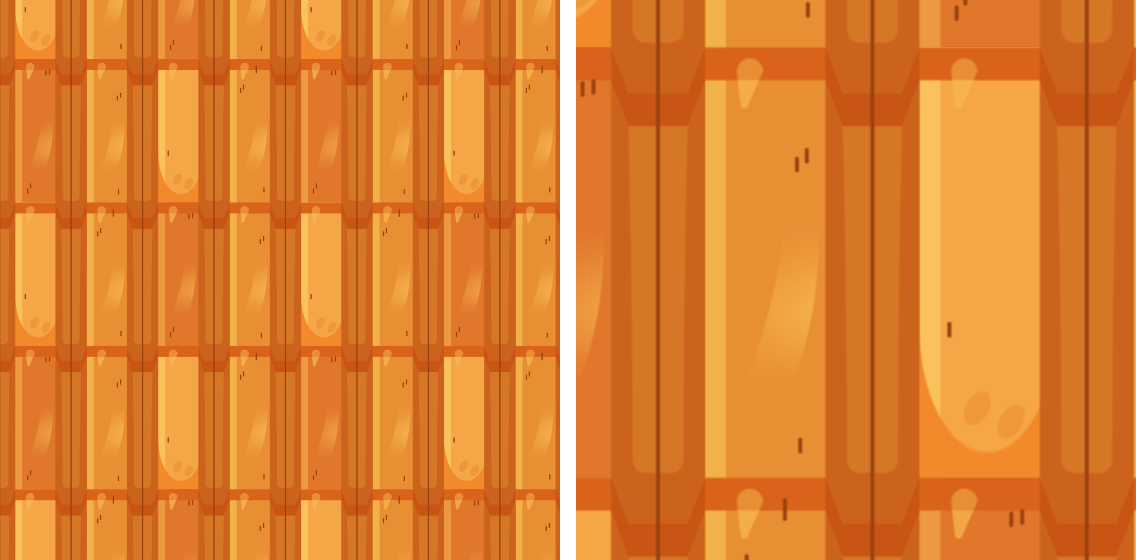
Left: the whole. Right: its middle third, enlarged.
This pattern is drawn by a three.js fragment shader. Its source:

```glsl
// Rows of glossy orange roof tiles, with raised pans, sunken grooves and stepped shadows.
varying vec2 vUv;

#define SPAN 768.0                // design units across the canvas
#define CELL vec2(98.0, 196.7)    // one tile, in design units
#define ORIGIN vec2(21.0, 81.0)   // first tile corner, from the upper left
#define EDGE 0.8                  // half width of the edge smoothing
#define PAN_WIDTH 55.0
#define GROOVE_X 76.5
#define GROOVE_HALF 21.5
#define SHADOW_HEIGHT 15.0
#define DIP 21.0                  // how far the lip drops inside a groove
#define SLANT 8.0                 // width of the sloping part of the lip

const vec3 RED_PAN = vec3(0.88, 0.465, 0.17);
const vec3 ORANGE_PAN = vec3(0.91, 0.56, 0.205);
const vec3 LIGHT_PAN = vec3(0.96, 0.655, 0.28);
const vec3 PAN_FOOT = vec3(0.95, 0.54, 0.17);
const vec3 SHINE = vec3(0.97, 0.72, 0.31);
const vec3 GROOVE = vec3(0.80, 0.39, 0.11);
const vec3 GROOVE_FLOOR = vec3(0.84, 0.465, 0.15);
const vec3 PAN_SHADOW = vec3(0.85, 0.39, 0.10);
const vec3 GROOVE_SHADOW = vec3(0.785, 0.335, 0.075);
const vec3 CRACK = vec3(0.60, 0.26, 0.06);

float fill(float d) {
  return 1.0 - smoothstep(-EDGE, EDGE, d);
}

float capsule(vec2 p, vec2 center, float halfLength, float radius) {
  p -= center;
  p.y -= clamp(p.y, -halfLength, halfLength);
  return fill(length(p) - radius);
}

float tick(vec2 p, vec2 center) {
  return capsule(p, center, 2.6, 0.9);
}

float tickPair(vec2 p, vec2 center, vec2 gap) {
  return max(tick(p, center), tick(p, center + gap));
}

// Small chips, placed differently on each of the four pan kinds
float chips(vec2 p, float kind) {
  if (kind < 0.5)
    return max(tickPair(p, vec2(42.0, 19.0), vec2(5.0, -1.0)),
               tickPair(p, vec2(17.0, 181.0), vec2(4.0, -7.0)));
  if (kind < 1.5)
    return max(tickPair(p, vec2(42.0, 53.5), vec2(4.5, -4.0)), tick(p, vec2(43.5, 182.0)));
  if (kind < 2.5)
    return tick(p, vec2(13.7, 129.0));
  return max(max(tickPair(p, vec2(15.0, 43.0), vec2(4.0, -4.5)), tick(p, vec2(47.0, 179.5))),
             capsule(p, vec2(36.5, 14.5), 4.2, 0.9));
}

// Curved sheen that fades out at both ends
float sheen(vec2 p) {
  float t = clamp((p.y - 78.0) / 80.0, 0.0, 1.0);
  float left = 36.0 - 19.0 * pow(t, 1.6);
  float right = 52.0 - 14.0 * pow(t, 2.5);
  float fade = smoothstep(0.0, 0.55, t) * (1.0 - smoothstep(0.5, 1.0, t));
  float across = clamp((p.x - left) / (right - left), 0.0, 1.0);
  return fill(left - p.x) * fill(p.x - right) * fade * mix(0.55, 0.95, across);
}

// Tilted oval spot
float spot(vec2 p, vec2 center) {
  p -= center;
  p = vec2(p.x * 0.87 + p.y * 0.5, p.y * 0.87 - p.x * 0.5);
  return fill((length(p / vec2(5.2, 8.5)) - 1.0) * 6.0);
}

// Drop-shaped highlight below the lip
float drop(vec2 p) {
  float t = clamp((p.y - 11.0) / 15.0, 0.0, 1.0);
  vec2 offset = vec2(p.x - mix(20.5, 18.0, t), p.y - clamp(p.y, 11.0, 26.0));
  return fill(length(offset) - mix(6.0, 1.8, t));
}

vec3 panColor(vec2 p, float kind) {
  float strip = fill(p.x - 9.5);
  if (kind > 1.5 && kind < 2.5) {
    vec2 q = vec2(p.x - 31.0, max(p.y - 128.0, 0.0));
    float face = fill((length(q / vec2(31.0, 57.0)) - 1.0) * 35.0);
    vec3 faceColor = mix(LIGHT_PAN, vec3(0.98, 0.76, 0.36), strip);
    float spots = max(spot(p, vec2(26.5, 165.0)), spot(p, vec2(42.0, 171.0)));
    faceColor = mix(faceColor, vec3(0.93, 0.58, 0.22), 0.8 * spots);
    return mix(PAN_FOOT, faceColor, face);
  }
  bool isRed = kind < 0.5;
  vec3 base = isRed ? RED_PAN : ORANGE_PAN;
  vec3 color = mix(base, isRed ? vec3(0.93, 0.60, 0.25) : vec3(0.95, 0.70, 0.29), strip);
  return mix(color, SHINE, sheen(p) * (isRed ? 0.65 : 0.85));
}

void main() {
  vec2 pos = vec2(vUv.x, 1.0 - vUv.y) * SPAN - ORIGIN;
  vec2 id = floor(pos / CELL);
  vec2 p = pos - id * CELL;
  float kind = mod(id.x + 2.0 * id.y, 4.0);

  // Groove with a tapering, round-ended floor
  float side = abs(mod(p.x - GROOVE_X + 0.5 * CELL.x, CELL.x) - 0.5 * CELL.x);
  float groove = fill(side - GROOVE_HALF);
  float taper = 1.0 - p.y / CELL.y;
  float floorHalf = mix(11.6, 14.5, taper * taper);
  float floorDist = length(max(vec2(side - floorHalf + 6.0, p.y - 188.5), 0.0)) - 6.0;
  float floorMask = fill(floorDist) * step(DIP + 0.5 * SHADOW_HEIGHT, p.y);
  vec3 color = mix(panColor(p, kind), mix(GROOVE, GROOVE_FLOOR, floorMask), groove);

  // Shadow under the lip of the tile above
  float lip = DIP * clamp((GROOVE_HALF - side) / SLANT, 0.0, 1.0);
  float drop_y = mod(p.y + 40.0, CELL.y) - 40.0;
  float shadow = fill(abs(drop_y - lip - 0.5 * SHADOW_HEIGHT) - 0.5 * SHADOW_HEIGHT);
  color = mix(color, mix(PAN_SHADOW, GROOVE_SHADOW, groove), shadow);

  // Highlights, chips and the seam along the groove
  color = mix(color, SHINE, drop(p) * mix(0.75, 0.5, shadow));
  color = mix(color, CRACK, chips(p, kind) * step(p.x, PAN_WIDTH));
  color = mix(color, CRACK, fill(side - 0.9));
  gl_FragColor = vec4(color, 1.0);
}
```
